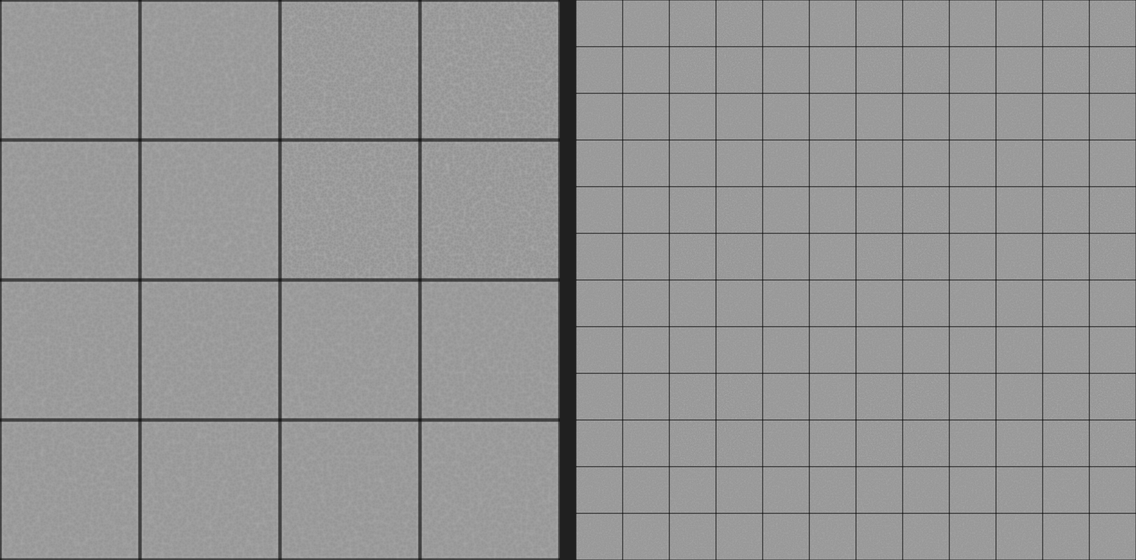
Left, the tile; right, the same tile 3 across and 3 down.
Give the GLSL for this pattern, as a three.js fragment shader.

```glsl
varying vec2 vUv;

vec2 hash2(vec2 p) {
  vec3 q = fract(p.xyx * vec3(0.1031, 0.1030, 0.0973));
  q += dot(q, q.yzx + 33.33);
  return fract((q.xx + q.yz) * q.zy);
}

// Distance to the nearest scattered point, wrapping after "cells" cells
float cellular(vec2 uv, float cells) {
  vec2 p = uv * cells;
  vec2 base = floor(p);
  float nearest = 2.0;
  for (int y = -1; y <= 1; y++) {
    for (int x = -1; x <= 1; x++) {
      vec2 cell = base + vec2(x, y);
      vec2 point = cell + hash2(mod(cell, cells) + 7.0);
      nearest = min(nearest, distance(p, point));
    }
  }
  return nearest;
}

void main() {
  // Four by four square tiles
  vec2 grid = vUv * 4.0;
  vec2 tile = mod(floor(grid), 4.0);
  vec2 edge = (0.5 - abs(fract(grid) - 0.5)) / 4.0;

  // Fine grain, crisper on the upper right tiles
  float crisp = step(2.0, tile.x) * step(2.0, tile.y);
  float coarse = cellular(vUv, 104.0) - 0.46;
  float fine = cellular(vUv + 0.37, 200.0) - 0.46;
  float shade = 0.61 + 0.035 * coarse + mix(0.04, 0.065, crisp) * fine;
  shade += 0.004 * (hash2(tile + 3.0).x - 0.5);

  // Faint pale rim beside each joint
  float nearest = min(edge.x, edge.y);
  shade += 0.025 * smoothstep(0.003, 0.005, nearest) * (1.0 - smoothstep(0.005, 0.008, nearest));

  // Soft dark joints, deepest where they cross
  vec2 joint = 1.0 - smoothstep(vec2(0.0014), vec2(0.0046), edge);
  vec2 darken = 1.0 - 0.59 * joint;
  gl_FragColor = vec4(vec3(shade * darken.x * darken.y), 1.0);
}
```
